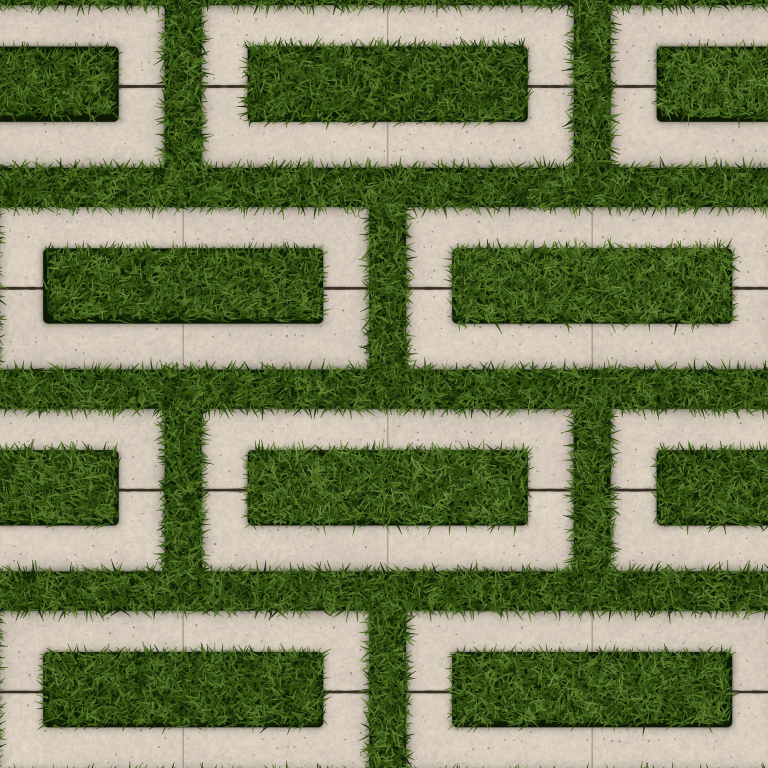
Give the GLSL for this pattern, as a WebGL 2 fragment shader.

```glsl
#version 300 es
precision highp float;
// Running-bond paving of hollow concrete slabs with turf in the joints and windows.
// Box distances lay out the slabs; layered jittered cells grow tapered grass blades
// from every root that lies in turf, so the fringes spill over the concrete.
uniform vec2 u_resolution;
out vec4 fragColor;

// Layout, in canvas heights
const vec2 PITCH = vec2(0.5326, 0.2628);
const vec2 ORIGIN = vec2(0.2385, 0.0990);
const vec2 SLAB_HALF = vec2(0.2425, 0.1060);
const vec2 WINDOW_HALF = vec2(0.1823, 0.0490);
const float WINDOW_RISE = 0.003;
const float CORNER = 0.007;
const float SEAM_HALF = 0.0018;
const float HAIRLINE_HALF = 0.0009;

// Turf
const int BLADE_LAYERS = 8;
const float BLADE_CELL = 0.0098;
const float BLADE_LENGTH = 0.0175;
const float BLADE_HALF_WIDTH = 0.0014;
const float FRINGE_REACH = 0.020;

// Colours
const vec3 CONCRETE = vec3(0.845, 0.802, 0.742);
const vec3 SEAM = vec3(0.22, 0.18, 0.13);
const vec3 HAIRLINE = vec3(0.58, 0.53, 0.46);
const vec3 SOIL = vec3(0.05, 0.10, 0.015);
const vec3 GRASS_DARK = vec3(0.07, 0.15, 0.02);
const vec3 GRASS_MID = vec3(0.20, 0.32, 0.06);
const vec3 GRASS_LIGHT = vec3(0.36, 0.49, 0.18);
const vec3 GRASS_TIP = vec3(0.62, 0.70, 0.42);

vec4 hash4(vec2 p) {
  vec4 h = fract(p.xyxy * vec4(0.1031, 0.1030, 0.0973, 0.1099));
  h += dot(h, h.wzxy + 33.33);
  return fract((h.xxyz + h.yzzw) * h.zywx);
}

float valueNoise(vec2 p) {
  vec2 i = floor(p), f = smoothstep(0.0, 1.0, fract(p));
  return mix(mix(hash4(i).x, hash4(i + vec2(1, 0)).x, f.x),
             mix(hash4(i + vec2(0, 1)).x, hash4(i + 1.0).x, f.x), f.y);
}

float boxDistance(vec2 p, vec2 halfSize, float radius) {
  vec2 q = abs(p) - halfSize + radius;
  return length(max(q, 0.0)) + min(max(q.x, q.y), 0.0) - radius;
}

// Position relative to the slab centre (xy) and slab index (zw)
vec4 locateSlab(vec2 p) {
  float row = floor((p.y - ORIGIN.y) / PITCH.y + 0.5);
  float shift = 0.5 * mod(row, 2.0);
  float col = floor((p.x - ORIGIN.x) / PITCH.x - shift + 0.5);
  return vec4(p - ORIGIN - PITCH * vec2(col + shift, row), col, row);
}

// Distances to the joint turf (x) and the window turf (y)
vec2 turfDistance(vec2 local) {
  return vec2(-boxDistance(local, SLAB_HALF, CORNER),
              boxDistance(local - vec2(0.0, WINDOW_RISE), WINDOW_HALF, CORNER));
}

vec3 grassColour(float tone) {
  vec3 c = mix(GRASS_DARK, GRASS_MID, smoothstep(0.05, 0.42, tone));
  c = mix(c, GRASS_LIGHT, smoothstep(0.45, 0.85, tone));
  return mix(c, GRASS_TIP, smoothstep(0.90, 1.25, tone));
}

vec3 concreteColour(vec2 p, vec4 slab, vec2 turf, float aa) {
  float blotch = sin(p.x * 31.0 + 2.0 * sin(p.y * 23.0)) * sin(p.y * 41.0 + p.x * 13.0);
  float grain = valueNoise(p * 330.0) + 0.6 * valueNoise(p * 150.0) - 0.8;
  float piece = hash4(slab.zw * 2.0 + step(0.0, slab.xy) + 71.0).x - 0.5;
  vec3 c = CONCRETE * (1.0 + 0.012 * blotch + 0.065 * grain + 0.025 * piece);
  // Sparse pores
  vec2 g = p * 95.0;
  vec4 h = hash4(floor(g) + 19.0);
  float pore = length(fract(g) - 0.25 - 0.5 * h.xy) / 95.0 - 0.0013 * h.z;
  c *= 1.0 - 0.32 * step(0.80, h.w) * smoothstep(aa, -aa, pore);
  // Seams between the four pieces of a slab
  vec2 s = abs(slab.xy);
  c = mix(c, HAIRLINE, 0.7 * smoothstep(aa, -aa, s.x - HAIRLINE_HALF));
  c *= 1.0 - 0.12 * smoothstep(0.006, 0.0, s.y);
  float wobble = 0.0007 * (valueNoise(p * 120.0) - 0.5);
  c = mix(c, SEAM, smoothstep(aa, -aa, s.y - SEAM_HALF + wobble));
  // Contact shadows beside the turf
  vec2 shade = exp(-max(turf, 0.0) / vec2(0.006, 0.0035));
  return c * (1.0 - 0.40 * shade.x) * (1.0 - 0.35 * shade.y);
}

vec3 growGrass(vec3 colour, vec2 p, float aa) {
  for (int layer = 0; layer < BLADE_LAYERS; layer++) {
    float level = float(layer) / float(BLADE_LAYERS - 1);
    vec2 offset = float(layer) * vec2(0.37, 0.71);
    vec2 base = floor(p / BLADE_CELL + offset);
    for (int k = 0; k < 9; k++) {
      vec2 cell = base + vec2(k % 3 - 1, k / 3 - 1);
      vec4 h = hash4(cell + 37.0 * float(layer) + 211.0);
      vec4 v = hash4(cell.yx + 53.0 * float(layer) + 503.0);
      vec2 middle = (cell + h.xy - offset) * BLADE_CELL;
      vec4 slab = locateSlab(middle);
      vec4 patch4 = hash4(slab.zw + 97.0);
      vec2 near = turfDistance(slab.xy);
      bool inWindow = near.y < near.x;
      // Joint blades lean outward, window blades lean upward
      vec2 outward = abs(slab.y) > SLAB_HALF.y ? vec2(0.0, -sign(slab.y)) : vec2(-sign(slab.x), 0.0);
      vec2 lean = inWindow ? vec2(1.6 * patch4.x - 0.8, 0.75) : 0.55 * outward;
      float angle = 6.2832 * h.z;
      vec2 dir = normalize(vec2(cos(angle), sin(angle)) + lean + 0.001);
      float len = BLADE_LENGTH * mix(0.55, 1.0, h.w);
      vec2 turf = turfDistance(slab.xy - 0.5 * len * dir);
      float inset = 0.001 + 0.007 * patch4.y * patch4.y;
      if (min(turf.x, turf.y + inset) > 0.0) continue;
      // Bent, tapering blade
      vec2 rel = p - middle + 0.5 * len * dir;
      float along = dot(rel, dir);
      float t = clamp(along / len, 0.0, 1.0);
      float side = dot(rel, vec2(-dir.y, dir.x)) - (v.x - 0.5) * 0.005 * t * t;
      float d = max(abs(side) - BLADE_HALF_WIDTH * (1.0 - 0.85 * t), max(-along, along - len));
      float clump = 0.07 * sin(middle.x * 87.0 + 3.0 * sin(middle.y * 61.0));
      float tone = 0.75 * v.y + 0.22 * level + 0.28 * t - 0.12 + clump;
      tone += inWindow ? 0.16 * (patch4.z - 0.5) : -0.03;
      colour = mix(colour, grassColour(tone), smoothstep(aa, -aa, d));
    }
  }
  return colour;
}

void main() {
  vec2 p = gl_FragCoord.xy / u_resolution.y;
  float aa = 0.7 / u_resolution.y;
  vec4 slab = locateSlab(p);
  vec2 turf = turfDistance(slab.xy);
  float edge = min(turf.x, turf.y);
  vec3 colour = concreteColour(p, slab, turf, aa);
  colour = mix(colour, SOIL, smoothstep(aa, -aa, edge));
  if (edge < FRINGE_REACH) colour = growGrass(colour, p, aa);
  fragColor = vec4(colour, 1.0);
}
```
